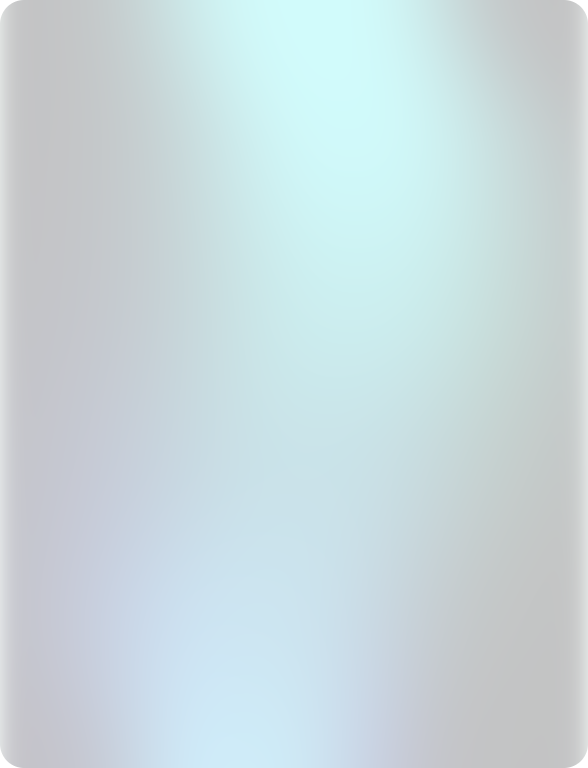
A Shadertoy shader for this background:

```glsl
// Soft cyan beam bending down a grey rounded card, with violet haze and pale side rims.

const vec3 GREY = vec3(0.765, 0.766, 0.770);
const vec3 PAGE = vec3(1.0);
const vec3 RIM = vec3(0.98, 1.0, 0.99);
const vec3 VIOLET = vec3(0.006, -0.004, 0.036);
const vec3 MOSS = vec3(0.0, 0.006, -0.010);

const float CORNER_RADIUS = 0.041; // in card widths
const float RIM_WIDTH = 0.013;
const float RIM_STRENGTH = 0.50;

// Evenly spaced stops from top to bottom: centre, left half-width, right half-width, falloff
const int STOPS = 6;
const vec4 BEAM[STOPS] = vec4[STOPS](
    vec4(0.540, 0.260, 0.220, 3.0),
    vec4(0.598, 0.262, 0.250, 2.5),
    vec4(0.600, 0.270, 0.265, 2.3),
    vec4(0.530, 0.275, 0.270, 2.3),
    vec4(0.430, 0.235, 0.250, 2.4),
    vec4(0.405, 0.180, 0.205, 2.6));
const vec3 GLOW[STOPS] = vec3[STOPS](
    vec3(0.820, 0.985, 0.985),
    vec3(0.815, 0.975, 0.978),
    vec3(0.800, 0.935, 0.940),
    vec3(0.790, 0.890, 0.912),
    vec3(0.800, 0.898, 0.938),
    vec3(0.810, 0.925, 0.968));

// Catmull-Rom weights for four neighbouring stops
vec4 splineWeights(float t) {
    float t2 = t * t, t3 = t2 * t;
    return 0.5 * vec4(-t3 + 2.0 * t2 - t, 3.0 * t3 - 5.0 * t2 + 2.0,
                      -3.0 * t3 + 4.0 * t2 + t, t3 - t2);
}

float haze(vec2 pos, vec2 centre, vec2 spread) {
    vec2 d = (pos - centre) / spread;
    return exp(-dot(d, d));
}

float roundedBox(vec2 pos, vec2 halfSize, float radius) {
    vec2 q = abs(pos) - halfSize + radius;
    return length(max(q, 0.0)) + min(max(q.x, q.y), 0.0) - radius;
}

void mainImage(out vec4 fragColor, in vec2 fragCoord) {
    vec2 uv = fragCoord / iResolution.xy;
    vec2 pos = vec2(uv.x, 1.0 - uv.y);

    // Blend the beam shape and colour between stops
    float along = clamp(pos.y, 0.0, 1.0) * float(STOPS - 1);
    int segment = min(int(along), STOPS - 2);
    vec4 weights = splineWeights(along - float(segment));
    vec4 beam = vec4(0.0);
    vec3 glow = vec3(0.0);
    for (int i = 0; i < 4; i++) {
        int stop = clamp(segment + i - 1, 0, STOPS - 1);
        beam += weights[i] * BEAM[stop];
        glow += weights[i] * GLOW[stop];
    }

    // Beam profile, half strength at one half-width from the centre
    float offset = pos.x - beam.x;
    float halfWidth = offset < 0.0 ? beam.y : beam.z;
    float profile = exp2(-pow(max(abs(offset) / halfWidth, 1e-4), beam.w));
    vec3 color = mix(GREY, glow, profile);

    // Faint coloured hazes
    color += VIOLET * haze(pos, vec2(0.17, 0.77), vec2(0.19, 0.38));
    color += VIOLET * haze(pos, vec2(0.64, 1.00), vec2(0.11, 0.18));
    color += MOSS * haze(pos, vec2(0.85, 0.52), vec2(0.14, 0.28));

    // Pale rims on both sides
    float sideDistance = min(pos.x, 1.0 - pos.x);
    float rim = RIM_STRENGTH * exp2(-pow(max(sideDistance, 1e-4) / RIM_WIDTH, 1.3));
    color = mix(color, RIM, rim);

    // Rounded card outline
    vec2 halfSize = 0.5 * iResolution.xy / iResolution.x;
    float edge = roundedBox(fragCoord / iResolution.x - halfSize, halfSize, CORNER_RADIUS);
    float outside = clamp(edge * iResolution.x + 0.5, 0.0, 1.0);
    fragColor = vec4(mix(color, PAGE, outside), 1.0);
}
```
